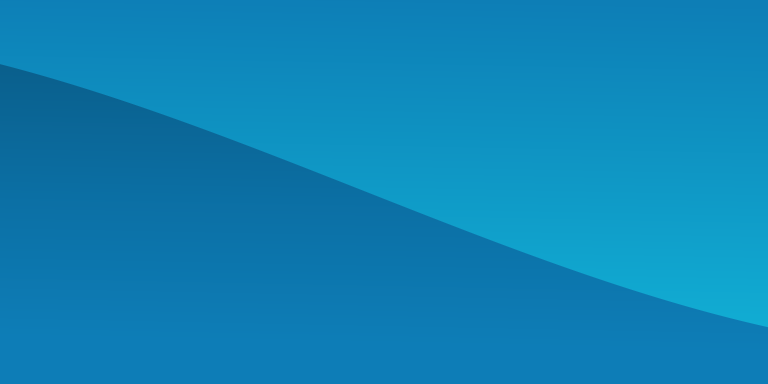
This background is drawn by a Shadertoy shader. Its source:

```glsl
// A calm two-tone backdrop: a dark blue swell under a blue-to-cyan sky.
// One cubic curve splits the canvas, and each side is filled with its own
// nearly vertical three-stop gradient.

const vec3 SKY_TOP = vec3(0.050, 0.495, 0.715);
const vec3 SKY_MID = vec3(0.056, 0.570, 0.757);
const vec3 SKY_LOW = vec3(0.067, 0.680, 0.830);
const vec3 SWELL_TOP = vec3(0.038, 0.370, 0.545);
const vec3 SWELL_MID = vec3(0.045, 0.437, 0.645);
const vec3 SWELL_LOW = vec3(0.052, 0.492, 0.718);

// Height of the swell above the lower edge, for x in 0..1
float swellHeight(float x) {
    return 0.833 - x * (0.514 + x * (0.580 - 0.409 * x));
}

// Slope of the swell per unit of x
float swellSlope(float x) {
    return -0.514 - x * (1.160 - 1.227 * x);
}

// Linear blend through three colours, the second one placed at middle
vec3 threeStops(vec3 first, vec3 second, vec3 third, float middle, float t) {
    vec3 upper = mix(first, second, clamp(t / middle, 0.0, 1.0));
    return mix(upper, third, clamp((t - middle) / (1.0 - middle), 0.0, 1.0));
}

void mainImage(out vec4 fragColor, in vec2 fragCoord) {
    vec2 uv = fragCoord / iResolution.xy;

    // Depth runs downward, with a slight tilt across the width
    float depth = 1.0 - uv.y + 0.04 * (0.5 - uv.x);
    vec3 sky = threeStops(SKY_TOP, SKY_MID, SKY_LOW, 0.40, depth / 0.85);
    vec3 swell = threeStops(SWELL_TOP, SWELL_MID, SWELL_LOW, 0.50,
                            (depth - 0.17) / 0.73);

    // Signed distance to the curve in pixels gives a one-pixel soft edge
    float slope = swellSlope(uv.x) * iResolution.y / iResolution.x;
    float edge = (uv.y - swellHeight(uv.x)) * iResolution.y
               / sqrt(1.0 + slope * slope);
    float skyMask = clamp(edge + 0.5, 0.0, 1.0);

    fragColor = vec4(mix(swell, sky, skyMask), 1.0);
}
```
